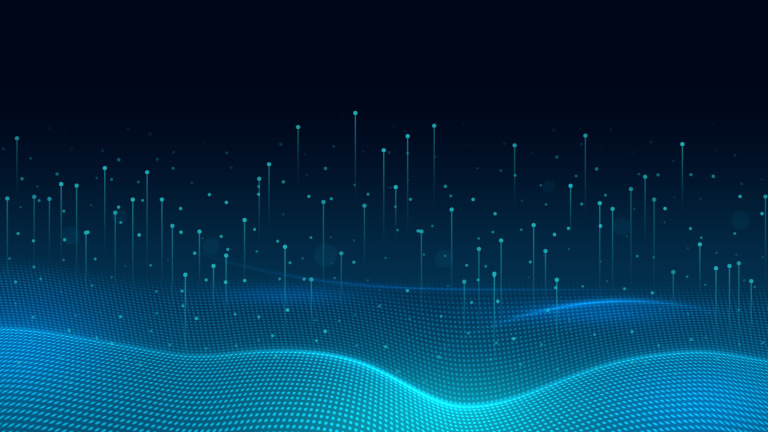
Write a Shadertoy shader that draws this background.

```glsl
// Dotted digital waves under a dark night sky, with rising light beams.
// Two perspective dot grids meet at a glowing ridge; hashed cells scatter
// the beams and particles, and Gaussian glows tint the surface.

const vec3 SKY_TOP   = vec3(0.0, 0.025, 0.10);
const vec3 SKY_LOW   = vec3(0.01, 0.20, 0.32);
const vec3 SEA_FAR   = vec3(0.01, 0.24, 0.38);
const vec3 SEA_NEAR  = vec3(0.02, 0.37, 0.51);
const vec3 CYAN      = vec3(0.06, 0.80, 0.86);
const vec3 BLUE      = vec3(0.0, 0.34, 0.68);
const vec3 BEAM_TINT = vec3(0.13, 0.72, 0.75);

const float BEAM_CELL     = 0.032;   // spacing of the light beams
const float BEAM_WIDTH    = 0.0016;
const float BEAM_HEAD     = 0.0050;
const float PARTICLE_CELL = 0.062;
const float COLUMN_STEP   = 0.0105;  // spacing of dots along a row
const float FAR_ROWS      = 24.0;
const float NEAR_ROWS     = 20.0;
const float PERSPECTIVE   = 8.0;     // growth of row spacing toward the viewer
const int   BOKEH_COUNT   = 8;

float hash(vec2 p) {
    vec3 q = fract(vec3(p.xyx) * 0.1031);
    q += dot(q, q.yzx + 33.33);
    return fract((q.x + q.y) * q.z);
}

float bump(float x, float center, float width) {
    float t = (x - center) / width;
    return exp(-t * t);
}

float glow(vec2 p, vec2 center, vec2 size) {
    vec2 t = (p - center) / size;
    return exp(-dot(t, t));
}

float disc(float dist, float radius, float soft) {
    return 1.0 - smoothstep(radius - soft, radius + soft, dist);
}

// Main crest: high at the left, with a deep trough right of center
float ridgeHeight(float x) {
    float troughWidth = x < 1.08 ? 0.20 : 0.28;
    return 0.19 - 0.13 * bump(x, 1.08, troughWidth) + 0.05 * bump(x, 0.0, 0.25)
         - 0.015 * bump(x, 0.45, 0.12) - 0.03 * smoothstep(1.6, 1.85, x);
}

float horizonHeight(float x) {
    return 0.325 + 0.065 * bump(x, 0.0, 0.30) + 0.015 * bump(x, 0.65, 0.25);
}

float gridDots(vec2 grid) {
    vec2 w = fwidth(grid);
    float soft = clamp(max(w.x, w.y) * 0.6, 0.05, 0.35);
    return disc(length(fract(grid) - 0.5), 0.27, soft);
}

float crest(float y, float height, float width) {
    return exp(-abs(y - height) / width);
}

// One beam per column, fading downward from a round head
float beams(vec2 p, float pixel) {
    float id = floor(p.x / BEAM_CELL);
    float h = hash(vec2(id, 7.0));
    float top = mix(0.34, 0.76, mix(h, h * h, 0.4));
    float x = (id + mix(0.2, 0.8, hash(vec2(id, 19.0)))) * BEAM_CELL;
    float size = mix(0.12, 0.26, hash(vec2(id, 31.0)));
    float below = top - p.y;
    float fade = step(0.0, below) * pow(max(1.0 - below / size, 0.0), 1.3);
    float line = disc(abs(p.x - x), BEAM_WIDTH, pixel) * fade * 0.65;
    float head = disc(length(p - vec2(x, top)), BEAM_HEAD, pixel);
    return max(line, head) * mix(0.65, 1.0, hash(vec2(id, 43.0)));
}

float particles(vec2 p, float pixel) {
    vec2 id = floor(p / PARTICLE_CELL);
    vec2 jitter = vec2(hash(id + 11.0), hash(id + 57.0));
    vec2 center = (id + mix(vec2(0.12), vec2(0.88), jitter)) * PARTICLE_CELL;
    float h = hash(id + 91.0);
    float band = smoothstep(0.04, 0.22, p.y) * (1.0 - smoothstep(0.50, 0.75, p.y));
    return disc(length(p - center), mix(0.002, 0.0042, h), pixel) * band * (0.2 + 0.7 * h);
}

float bokeh(vec2 p) {
    float sum = 0.0;
    for (int i = 0; i < BOKEH_COUNT; i++) {
        float k = float(i);
        vec2 center = vec2((k + hash(vec2(k, 3.0))) * 0.22, mix(0.40, 0.60, hash(vec2(k, 5.0))));
        sum += disc(length(p - center), mix(0.012, 0.027, hash(vec2(k, 9.0))), 0.004);
    }
    return sum;
}

void mainImage(out vec4 fragColor, in vec2 fragCoord) {
    vec2 p = fragCoord / iResolution.y;
    float pixel = 0.8 / iResolution.y;
    float ridge = ridgeHeight(p.x);
    float depth = max(ridge - p.y, 0.0);
    float s = (p.y - ridge) / (horizonHeight(p.x) - ridge);
    float front = 1.0 - smoothstep(-0.003, 0.003, p.y - ridge);

    // Sky and surface base
    vec3 sky = mix(SKY_LOW, SKY_TOP, smoothstep(0.25, 0.80, p.y));
    vec3 sea = mix(SEA_NEAR, SEA_FAR, smoothstep(0.06, 0.34, p.y));
    sea += BLUE * 0.35 * (glow(p, vec2(0.04, 0.20), vec2(0.22, 0.12))
         + glow(p, vec2(1.62, 0.06), vec2(0.22, 0.10)) + glow(p, vec2(1.36, 0.28), vec2(0.20, 0.03))
         + glow(p, vec2(0.67, 0.325), vec2(0.17, 0.025)));
    sea = mix(sea, CYAN, 0.65 * glow(p, vec2(1.0, 0.02), vec2(0.36, 0.12)));

    // Near and far dot grids
    float nearDots = gridDots(vec2((p.x - 0.9) / (COLUMN_STEP * (1.0 + 2.0 * depth)),
                                   NEAR_ROWS * log(1.0 + PERSPECTIVE * depth)));
    float farDots = gridDots(vec2(p.x / COLUMN_STEP + 3.0 * s, s * FAR_ROWS));
    sea += CYAN * (mix(farDots * 0.22, nearDots * 0.42, front) - 0.06);
    vec3 color = mix(sky, sea, 1.0 - smoothstep(0.65, 1.2, s));

    // Glowing crests
    float mainLight = 0.25 + 0.55 * bump(p.x, 0.90, 0.27) + 0.15 * bump(p.x, 1.5, 0.25);
    color += CYAN * mainLight * (0.65 * crest(p.y, ridge, 0.006) + 0.3 * front * exp(-depth / 0.05));
    float rightCrest = 0.303 - 0.6 * (p.x - 1.45) * (p.x - 1.45);
    color += (BLUE + 0.3 * CYAN) * 0.6 * bump(p.x, 1.38, 0.17) * crest(p.y, rightCrest, 0.005);
    float farArc = 0.329 + 0.064 * pow(abs(p.x - 1.23) / 0.7, 3.0);
    color += BLUE * 0.35 * bump(p.x, 0.95, 0.36) * crest(p.y, farArc, 0.003);

    // Floating lights
    color += CYAN * 0.045 * bokeh(p);
    color = mix(color, BEAM_TINT, clamp(beams(p, pixel) + particles(p, pixel), 0.0, 0.9));
    fragColor = vec4(clamp(color, 0.0, 1.0), 1.0);
}
```
